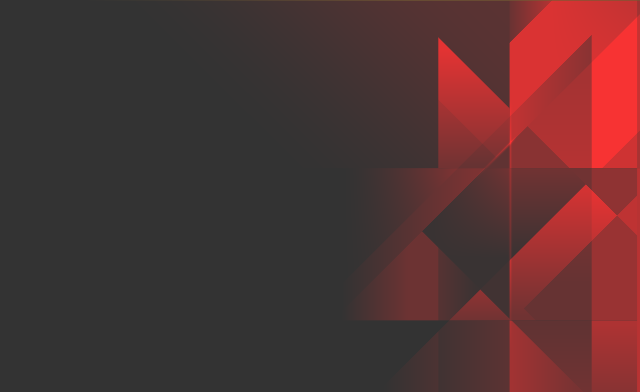
Reproduce this background procedurally as a Shadertoy shader.

```glsl
// Antialiased step: 1 where v lies beyond the edge
float past(float v, float edge) {
    float px = 3.0 / iResolution.y;
    return smoothstep(edge - px, edge + px, v);
}

// Linear ramp from 0 at a to 1 at b
float ramp(float a, float b, float v) {
    return clamp((v - a) / (b - a), 0.0, 1.0);
}

void paint(inout float heat, float value, float mask) {
    heat = mix(heat, value, mask);
}

void mainImage(out vec4 fragColor, in vec2 fragCoord) {
    // Canvas is 7.68 by 4.72 units, y pointing down
    vec2 uv = fragCoord / iResolution.xy;
    float x = uv.x * 7.68;
    float y = (1.0 - uv.y) * 4.72;
    float rise = x + y; // constant along "/" lines
    float fall = x - y; // constant along falling diagonals

    // Shared edges of the geometric grid
    float flagCol = past(x, 5.26);
    float mainCol = past(x, 6.115);
    float lastCol = past(x, 7.1);
    float top = 1.0 - past(y, 2.025);
    float low = past(y, 3.86);
    float mid = 1.0 - top - low;
    float riseA = past(rise, 7.52);
    float riseB = past(rise, 7.85);
    float riseC = past(rise, 9.25);
    float riseD = past(rise, 10.0);
    float fallA = past(fall, 2.28);
    float fallB = past(fall, 4.81);

    // Soft diagonal glow behind everything
    float heat = 0.19 * smoothstep(1.3, 6.0, fall);

    // Upper flag
    float flag = mix(0.86, 0.38, ramp(0.6, 2.0, y));
    flag -= 0.07 * (1.0 - past(fall, 4.06)) + 0.06 * riseA;
    paint(flag, 0.22, riseB);
    paint(heat, flag, top * flagCol * (1.0 - mainCol) * (1.0 - fallB));

    // Upper right columns
    float tower = mix(0.82, 0.7, ramp(6.6, 7.6, x) * ramp(1.0, 0.0, y));
    paint(tower, mix(0.25, 0.62, ramp(6.1, 6.6, x)), 1.0 - past(rise, 6.63));
    paint(tower, mix(0.68, 0.42, ramp(6.2, 7.1, x)), riseA * (1.0 - lastCol));
    float inner = mix(0.42, 0.56 + 0.08 * ramp(1.0, 2.0, y), fallB);
    paint(tower, inner, riseB * (1.0 - lastCol));
    paint(tower, 0.96, riseB * lastCol);
    paint(tower, 0.76, riseC * lastCol);
    paint(heat, tower, top * mainCol);

    // Middle left: horizontal fade, diagonal band and wedge
    float middle = 0.65 * pow(ramp(4.1, 6.1, x), 1.5) * ramp(4.6, 2.1, y);
    paint(middle, 0.36 * ramp(4.1, 5.7, x), riseA);
    float wedge = 0.28 * ramp(4.1, 4.9, x);
    paint(wedge, mix(0.16, 0.04, ramp(5.3, 5.7, x)), flagCol);
    paint(middle, wedge, riseB);

    // Dark diamond and the small triangle below it
    float diamond = 0.03 + 0.28 * ramp(3.1, 2.0, y) * ramp(5.2, 6.1, x);
    paint(middle, diamond, riseB * fallA);
    paint(middle, mix(0.45, 0.3, ramp(3.5, 3.86, y)), riseC * (1.0 - fallA));
    paint(middle, 0.07, riseC * fallA * (1.0 - mainCol));

    // Middle right: bright beam, shaded facet and outer triangles
    float beam = mix(0.78, 0.3, ramp(2.3, 3.8, y)) + 0.1 * lastCol;
    paint(middle, beam, riseC * mainCol);
    float facet = mix(0.25 + 0.08 * ramp(3.4, 2.7, y), 0.5, lastCol);
    paint(middle, facet, riseD * past(fall, 2.57) * mainCol);
    paint(middle, mix(0.3, 0.45, lastCol), fallB);
    paint(middle, 0.68, fallB * riseD);
    paint(heat, middle, mid);

    // Bottom row
    float base = 0.13 * ramp(4.6, 5.3, x) * riseC;
    paint(base, mix(0.07, 0.2, ramp(5.3, 6.1, x)) * riseC, flagCol);
    float foot = mix(0.55, 0.34, ramp(6.1, 6.9, x));
    paint(base, mix(foot, 0.22 + 0.08 * ramp(3.9, 4.7, y), fallA), mainCol);
    paint(base, mix(0.6, 0.42, ramp(3.9, 4.7, y)), lastCol);
    paint(heat, base, low);

    // Thin seam glow and right border
    float seam = exp(-pow((x - 6.125) / 0.014, 2.0));
    heat += 0.2 * seam * ramp(1.2, 1.7, y) * ramp(4.2, 3.2, y);
    float ridge = exp(-pow((rise - 7.85) / 0.02, 2.0));
    heat += 0.3 * ridge * ramp(5.7, 6.1, x) * ramp(6.2, 6.12, x);
    paint(heat, mix(heat * 0.75, 0.65, 1.0 - top), past(x, 7.645));

    // Charcoal to red, with a faint olive line along the top
    vec3 charcoal = vec3(0.2);
    vec3 red = vec3(1.0, 0.2, 0.2);
    vec3 color = mix(charcoal, red, clamp(heat, 0.0, 1.0));
    float rim = (1.0 - past(y, 0.01)) * ramp(1.0, 5.0, x);
    color = mix(color, vec3(0.45, 0.36, 0.2), 0.7 * rim);
    fragColor = vec4(color, 1.0);
}
```
